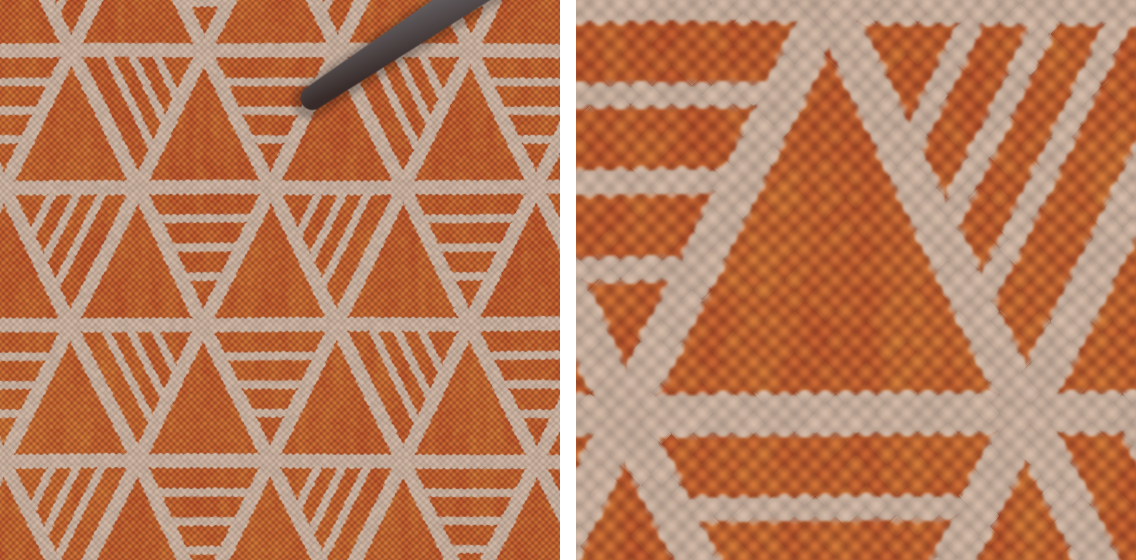
Left: the whole. Right: its middle third, enlarged.
A Shadertoy shader for this pattern:

```glsl
const float SIDE = 0.2376;            // triangle base
const float ROW_H = 0.2446;           // triangle height
const vec2 ORIGIN = vec2(0.2455, 0.1765);
const float LINE_HALF = 0.0128;
const float STRIPE_HALF = 0.0076;
const vec2 BAR_STEPS = vec2(0.230, 0.210);    // first stripe, spacing
const vec2 SLANT_STEPS = vec2(0.250, 0.185);
const float WEAVE_COUNT = 82.0;
const float EDGE_SOFT = 0.0022;
const vec3 CREAM = vec3(0.755, 0.660, 0.595);
const vec3 RUST = vec3(0.670, 0.285, 0.155);
const vec3 AMBER = vec3(0.745, 0.440, 0.200);
const vec2 ROD_TIP = vec2(0.558, 0.825);
const vec2 ROD_END = vec2(0.908, 1.057);
const vec3 ROD_DARK = vec3(0.215, 0.165, 0.160);
const vec3 ROD_LIGHT = vec3(0.390, 0.370, 0.380);
const float TAU = 6.2831853;

float hash(vec2 p) {
    vec3 q = fract(vec3(p.xyx) * 0.1031);
    q += dot(q, q.yzx + 33.33);
    return fract((q.x + q.y) * q.z);
}

float noise(vec2 p) {
    vec2 i = floor(p), f = fract(p);
    f = f * f * (3.0 - 2.0 * f);
    return mix(mix(hash(i), hash(i + vec2(1, 0)), f.x),
               mix(hash(i + vec2(0, 1)), hash(i + vec2(1, 1)), f.x), f.y);
}

// Signed distance to the pale lines: lattice plus stripes in downward triangles
float latticeDistance(vec2 p) {
    float slant = SIDE * ROW_H / length(vec2(ROW_H, 0.5 * SIDE));
    float y = (p.y - ORIGIN.y) / ROW_H;
    float v = fract(y);
    float oddRow = mod(floor(y), 2.0);
    float u = (p.x - ORIGIN.x) / SIDE + 0.5 * oddRow;
    float column = floor(u + 0.5);
    float s = u - column;

    float outside = (abs(s) - 0.5 * v) * slant;
    float lines = min(abs(outside), min(v, 1.0 - v) * ROW_H) - LINE_HALF;

    // Alternate columns hold level bars; slanted ones mirror on every other row
    bool level = mod(column, 2.0) > 0.5;
    float across = level ? 1.0 - v : 0.5 * v + s * (1.0 - 2.0 * oddRow);
    vec2 steps = level ? BAR_STEPS : SLANT_STEPS;
    float k = clamp(floor((across - steps.x) / steps.y + 0.5), 0.0, 2.0);
    float stripe = abs(across - steps.x - k * steps.y) * (level ? ROW_H : slant);
    return min(lines, max(stripe - STRIPE_HALF, outside));
}

vec3 clothColor(vec2 p, float soft) {
    // Staggered stitches, each with its own dye tone
    vec2 q = p * WEAVE_COUNT;
    float weave = cos(TAU * q.x) * cos(TAU * q.y);
    float stitch = hash(floor(vec2(q.x + q.y, q.x - q.y) + 0.5) + 200.0);
    float streak = noise(p * vec2(65.0, 9.0));
    float patchTone = noise(p * 6.0 + 17.0);

    float tone = 0.38 * streak + 0.32 * stitch + 0.2 * patchTone + 0.2 * weave;
    tone += 0.12 * (0.5 - p.y);
    vec3 dyed = mix(RUST, AMBER, clamp(tone, 0.0, 1.0)) * (1.0 + 0.12 * weave);
    vec3 pale = CREAM * (1.0 + 0.085 * weave + 0.06 * (stitch - 0.5));

    vec2 drift = vec2(noise(p * 5.0), noise(p * 5.0 + 40.0)) - 0.5;
    float d = latticeDistance(p + 0.004 * drift);
    d -= 0.0014 * weave + 0.0012 * (stitch - 0.5);
    return mix(pale, dyed, smoothstep(-soft, soft, d));
}

// x: signed distance to a widening rod, y: place along it, z: side offset
vec3 rodShape(vec2 p) {
    vec2 axis = ROD_END - ROD_TIP, r = p - ROD_TIP;
    float t = clamp(dot(r, axis) / dot(axis, axis), 0.0, 1.0);
    float radius = mix(0.0215, 0.031, t);
    float side = (axis.x * r.y - axis.y * r.x) / length(axis);
    return vec3(length(r - axis * t) - radius, t, side / radius);
}

void mainImage(out vec4 fragColor, in vec2 fragCoord) {
    vec2 p = fragCoord / iResolution.xy;
    float pixel = 1.0 / min(iResolution.x, iResolution.y);
    float soft = max(EDGE_SOFT, pixel);
    vec3 color = clothColor(p, soft);

    // Rod with a soft contact shadow
    vec3 rod = rodShape(p);
    float shadow = rodShape(p + vec2(0.004, 0.006)).x;
    color *= 1.0 - 0.22 * (1.0 - smoothstep(0.0, 0.02, shadow));
    float sheen = clamp(0.15 + 0.8 * rod.y + 0.3 * rod.z, 0.0, 1.0);
    color = mix(mix(ROD_DARK, ROD_LIGHT, sheen), color, smoothstep(-soft, soft, rod.x));

    fragColor = vec4(color, 1.0);
}
```
